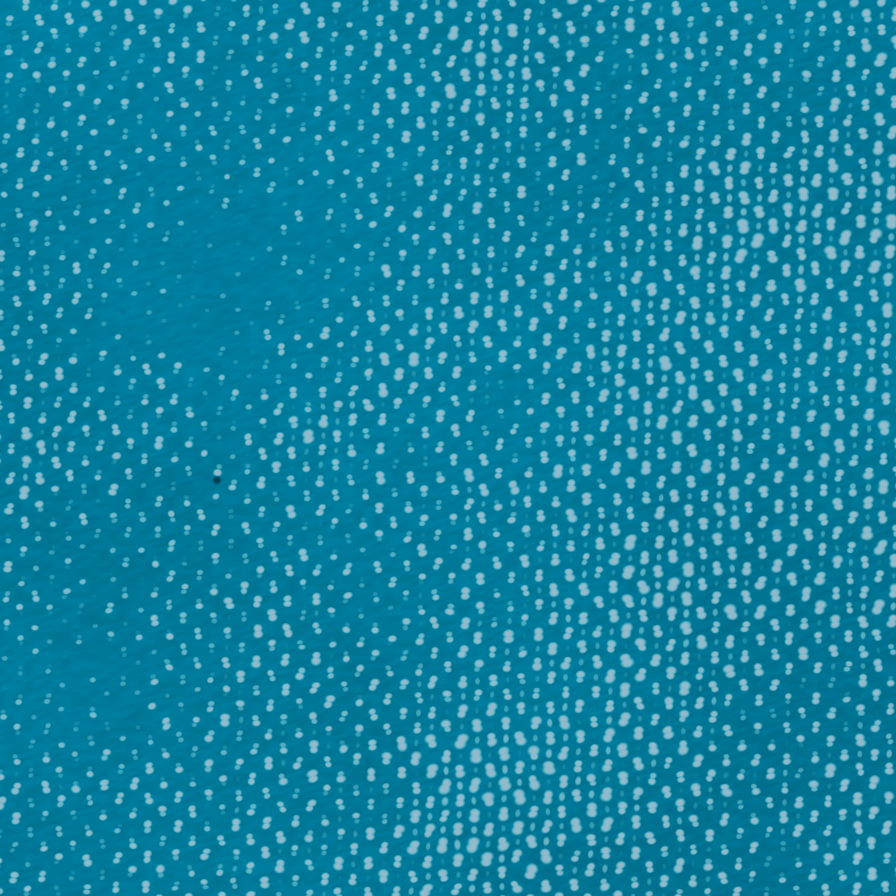
This texture is drawn by a WebGL 2 fragment shader. Its source:

```glsl
#version 300 es
precision highp float;
// Blue woven cloth with a staggered grid of pale, worn dots.
// Each dot is two stacked soft lobes on a slightly skewed checker lattice;
// a slow coverage field swells, fades and links the dots in diagonal patches.

uniform vec2 u_resolution;
out vec4 fragColor;

const float HALF_PITCHES = 60.6;              // lattice steps across the canvas
const vec2 LATTICE_SHIFT = vec2(0.13, -0.22);
const vec3 DEEP_BLUE = vec3(0.0, 0.445, 0.565);
const vec3 CLEAR_BLUE = vec3(0.0, 0.505, 0.635);
const vec3 PALE_DOT = vec3(0.60, 0.745, 0.81);
const vec3 CYAN_HALO = vec3(0.0, 0.055, 0.045);

float hash(vec2 p) {
  vec3 q = fract(p.xyx * 0.1031);
  q += dot(q, q.yzx + 33.33);
  return fract((q.x + q.y) * q.z);
}

float noise(vec2 p) {
  vec2 cell = floor(p);
  vec2 f = fract(p);
  f = f * f * (3.0 - 2.0 * f);
  float low = mix(hash(cell), hash(cell + vec2(1, 0)), f.x);
  float high = mix(hash(cell + vec2(0, 1)), hash(cell + vec2(1, 1)), f.x);
  return mix(low, high, f.y);
}

// Soft patch stretched along the rising diagonal.
float patchAt(vec2 p, vec2 center, vec2 size) {
  vec2 d = p - center;
  d = vec2(0.82 * d.x + 0.57 * d.y, 0.82 * d.y - 0.57 * d.x) / size;
  return exp(-dot(d, d));
}

// How strongly the pale yarn shows through: 0 hidden, 1 full dots.
float coverageField(vec2 p) {
  float c = 0.27 + 0.30 * p.x;
  c += 0.30 * (noise(p * vec2(7.0, 9.0) + 3.0) - 0.5);
  c += 0.35 * patchAt(p, vec2(0.54, 0.91), vec2(0.10, 0.08));
  c += 0.34 * patchAt(p, vec2(0.40, 0.55), vec2(0.16, 0.035));
  c += 0.25 * patchAt(p, vec2(0.83, 0.71), vec2(0.18, 0.09));
  c += 0.45 * patchAt(p, vec2(0.54, 0.11), vec2(0.13, 0.10));
  c += 0.18 * patchAt(p, vec2(0.74, 0.38), vec2(0.13, 0.08));
  c += 0.25 * patchAt(p, vec2(0.03, 0.48), vec2(0.07, 0.04));
  c -= 0.32 * patchAt(p, vec2(0.29, 0.73), vec2(0.24, 0.09));
  c -= 0.20 * patchAt(p, vec2(0.12, 0.36), vec2(0.22, 0.08));
  c -= 0.15 * patchAt(p, vec2(0.88, 0.20), vec2(0.12, 0.06));
  return clamp(c, 0.02, 1.0);
}

// One soft elliptical lobe; size in 0..1 sets both radius and opacity.
float lobe(vec2 d, float size) {
  vec2 radius = mix(0.14, 0.40, size) * vec2(1.0, 0.85);
  float shape = 1.0 - smoothstep(0.45, 1.3, length(d / radius));
  return shape * smoothstep(0.0, 0.5, size);
}

// Offset from the nearest site of the checker lattice; also returns its id.
vec2 siteOffset(vec2 g, out vec2 id) {
  vec2 diagonal = 0.5 * vec2(g.x + g.y, g.x - g.y);
  id = floor(diagonal + 0.5);
  vec2 d = diagonal - id;
  return vec2(d.x + d.y, d.x - d.y);
}

// Main dot: an upper and a lower lobe of unequal wear.
float wornDot(vec2 g, float coverage) {
  vec2 id;
  vec2 d = siteOffset(g, id);
  float column = id.x + id.y;
  float local = coverage + 0.16 * (hash(vec2(column, 7.0)) - 0.5);
  float upper = clamp(local + 0.50 * (hash(id + 11.0) - 0.5), 0.0, 1.0);
  float lower = clamp(local + 0.50 * (hash(id + 47.0) - 0.5), 0.0, 1.0);
  vec2 split = vec2(0.16 * (hash(id + 83.0) - 0.5), 0.19);
  return 1.0 - (1.0 - lobe(d - split, upper)) * (1.0 - lobe(d + split, lower));
}

// Small linking speck between two dots of a column, where coverage is high.
float linkSpeck(vec2 g, float coverage) {
  vec2 id;
  vec2 d = siteOffset(g + vec2(1.0, 0.0), id);
  float column = id.x + id.y;
  float size = coverage - 0.50 + 0.5 * (hash(id + 19.0) - 0.5);
  size += 0.3 * (hash(vec2(column, 29.0)) - 0.5);
  return 0.75 * lobe(d * vec2(1.25, 0.75), clamp(size, 0.0, 0.5));
}

// Blue ground: slow shading plus fine slanted thread ripples.
vec3 clothGround(vec2 p) {
  float shade = 0.45 + 0.55 * (noise(p * 5.0 + 9.0) - 0.5);
  shade += 0.30 * (p.y - p.x) + 0.25 * (noise(p * 60.0) - 0.5);
  float thread = noise(vec2(p.x * 95.0, (p.y - 0.25 * p.x) * 240.0)) - 0.5;
  return mix(DEEP_BLUE, CLEAR_BLUE, clamp(shade, 0.0, 1.0)) * (1.0 + 0.09 * thread);
}

void main() {
  vec2 uv = gl_FragCoord.xy / u_resolution;
  vec2 skewed = vec2(uv.x - 0.03 * uv.y, uv.y - 0.04 * uv.x);
  vec2 wobble = vec2(noise(uv * 45.0), noise(uv * 45.0 + 71.0)) - 0.5;
  vec2 g = skewed * HALF_PITCHES + LATTICE_SHIFT + 0.20 * wobble;

  // Pale dots and their faint cyan rims over the cloth
  float coverage = coverageField(uv);
  float pale = max(wornDot(g, coverage), linkSpeck(g, coverage));
  vec3 color = mix(clothGround(uv), PALE_DOT, 0.95 * pale);
  color += CYAN_HALO * 4.0 * pale * (1.0 - pale);

  // Single dark fleck
  float fleck = 1.0 - smoothstep(0.002, 0.006, length(uv - vec2(0.242, 0.464)));
  color = mix(color, DEEP_BLUE * 0.45, 0.8 * fleck);
  fragColor = vec4(color, 1.0);
}
```
